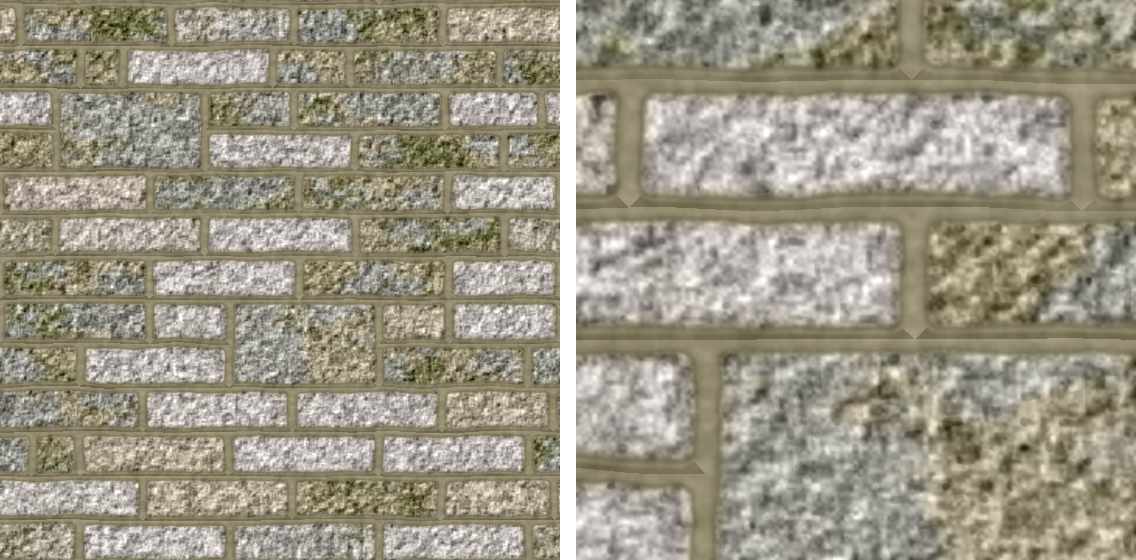
Left, the full canvas; right, a detail of the centre.
A WebGL 1 fragment shader for this texture:

```glsl
precision highp float;
uniform vec2 u_resolution;

const float COURSES = 13.0;
const float FIRST_BED = 0.0065;
const float LONG_STONE = 0.267;
const float HALF_JOINT = 0.0083;
const float CORNER = 0.007;
const float EDGE_SOFTNESS = 0.0025;
const float WEATHERED_SHARE = 0.45;
const float GRAIN_STRENGTH = 0.55;
const float RELIEF_STRENGTH = 0.42;
const vec3 PALE = vec3(0.755, 0.735, 0.725);
const vec3 BUFF = vec3(0.69, 0.63, 0.54);
const vec3 TAN = vec3(0.58, 0.54, 0.43);
const vec3 MOSS = vec3(0.43, 0.43, 0.28);
const vec3 SLATE = vec3(0.57, 0.575, 0.56);
const vec3 MORTAR_LIGHT = vec3(0.62, 0.585, 0.48);
const vec3 MORTAR_MID = vec3(0.52, 0.495, 0.385);
const vec3 MORTAR_DARK = vec3(0.38, 0.355, 0.26);

float hash(vec2 p) {
  vec3 q = fract(p.xyx * 0.1031);
  q += dot(q, q.yzx + 33.33);
  return fract((q.x + q.y) * q.z);
}

float lattice(vec2 cell, vec2 period) {
  return hash(floor(mod(cell + 0.5, period)) + period * 0.37);
}

// Value noise that wraps at the canvas edges
float noise(vec2 p, vec2 freq) {
  vec2 cell = floor(p * freq);
  vec2 f = fract(p * freq);
  f = f * f * (3.0 - 2.0 * f);
  vec2 e = vec2(1.0, 0.0);
  return mix(mix(lattice(cell, freq), lattice(cell + e.xy, freq), f.x),
             mix(lattice(cell + e.yx, freq), lattice(cell + e.xx, freq), f.x), f.y);
}

float fbm(vec2 p, vec2 freq) {
  return 0.5 * noise(p, freq) + 0.3 * noise(p, freq * 2.0) + 0.2 * noise(p, freq * 4.0);
}

bool same(float a, float b) { return abs(a - b) < 0.5; }

// Course layout: start, second stone length, fourth stone length
vec3 coursePlan(float row) {
  float shifted = mod(row + step(6.5, row), 2.0);
  float start = row < 6.5 ? 0.1 * shifted : mix(-0.012, 0.143, step(0.5, shifted));
  vec3 plan = vec3(start, LONG_STONE, 1.0 - 3.0 * LONG_STONE);
  if (same(row, 0.0)) plan = vec3(0.525, 0.245, 0.221);
  if (same(row, 1.0)) plan = vec3(0.221, 0.137, 0.253);
  if (same(row, 2.0)) plan = vec3(0.1, 0.159, 0.174);
  if (same(row, 7.0)) plan = vec3(0.0, 0.143, 0.126);
  if (same(row, 10.0)) plan.z = 0.114;
  return plan;
}

void main() {
  vec2 p = gl_FragCoord.xy / u_resolution;
  p.y = 1.0 - p.y;

  // Uneven courses and wavering joints
  float bend = sin(3.14159 * p.y);
  vec2 wall = p + vec2(0.0, 0.01 * bend * bend);
  wall += 0.005 * (vec2(noise(p, vec2(14.0)), noise(p + 0.37, vec2(16.0))) - 0.5);
  float y = (wall.y - FIRST_BED) * COURSES;
  float row = floor(mod(y, COURSES));
  vec3 plan = coursePlan(row);

  // Stone containing this point
  float x = fract(wall.x - plan.x);
  float edge = 0.0, left = 0.0, width = LONG_STONE, index = 0.0;
  for (int i = 0; i < 5; i++) {
    float w = LONG_STONE;
    if (i == 1) w = plan.y;
    if (i == 3) w = plan.z;
    if (i == 4) w = 1.0 - 2.0 * LONG_STONE - plan.y - plan.z;
    if (x >= edge && w > 0.005) { left = edge; width = w; index = float(i); }
    edge += w;
  }
  vec2 q = vec2(x - left - 0.5 * width, (fract(y) - 0.5) / COURSES);
  vec2 halfSize = 0.5 * vec2(width, 1.0 / COURSES);
  vec2 id = vec2(row, index);

  // Blocks two courses tall
  bool upper = (same(row, 2.0) && same(index, 0.0)) || (same(row, 7.0) && same(index, 2.0));
  bool lower = (same(row, 3.0) && same(index, 0.0)) || (same(row, 8.0) && same(index, 1.0));
  bool block = upper || lower;
  if (block) {
    q.y += (upper ? -0.5 : 0.5) / COURSES;
    halfSize.y *= 2.0;
    id = vec2(upper ? row : row - 1.0, 9.0);
  }

  // Rounded, chipped outline
  vec2 b = abs(q) - halfSize + HALF_JOINT + CORNER;
  float d = length(max(b, 0.0)) + min(max(b.x, b.y), 0.0) - CORNER;
  float chipped = d + 0.006 * (fbm(p, vec2(45.0)) - 0.5);
  float soft = max(EDGE_SOFTNESS, 1.0 / u_resolution.y);
  float stoneMask = 1.0 - smoothstep(-soft, soft, chipped);

  // Stone colour, moss patches and rough face
  float pick = hash(id + 5.3);
  float weather = block ? 0.85 : smoothstep(-0.06, 0.06, pick - 1.0 + WEATHERED_SHARE);
  vec2 shift = vec2(hash(id + 11.7), hash(id + 23.1));
  float patches = fbm(p + shift, vec2(11.0, 17.0));
  float bloom = fbm(p + shift.yx, vec2(9.0, 13.0));
  vec3 clean = mix(PALE, BUFF, 0.7 * smoothstep(0.8, 0.9, shift.x) + 0.15 * patches);
  vec3 aged = mix(TAN, MOSS, smoothstep(0.38, 0.66, patches) * (block ? 0.4 : 1.0));
  aged = mix(aged, SLATE, smoothstep(0.4, 0.62, bloom) * 0.85);
  vec3 stone = mix(clean, aged, weather);
  stone = mix(stone, TAN, 0.45 * smoothstep(-0.011, 0.001, chipped));
  float grain = fbm(p, vec2(90.0));
  float relief = grain - fbm(p + 0.0035, vec2(90.0));
  stone += GRAIN_STRENGTH * (grain - 0.5) + RELIEF_STRENGTH * relief;
  stone -= 0.13 * smoothstep(0.72, 0.9, noise(p, vec2(130.0)));
  stone += 0.12 * weather * smoothstep(0.7, 0.9, noise(p + 0.5, vec2(170.0)));
  stone *= 1.0 - 0.12 * smoothstep(-0.007, 0.0, chipped) * step(0.0, q.y);

  // Streaked mortar with a dark crease under each course
  float streak = noise(p, vec2(12.0, 230.0));
  vec3 mortar = mix(MORTAR_MID, MORTAR_LIGHT, smoothstep(0.001, 0.007, d) * (0.35 + 0.65 * streak));
  float crease = smoothstep(0.003, 0.0065, d) * step(0.0, q.y) * step(b.x, b.y);
  mortar = mix(mortar, MORTAR_DARK, crease * (0.35 + 0.5 * noise(p, vec2(18.0, 26.0))));
  mortar = mix(mortar, MORTAR_DARK, 0.35 * (1.0 - smoothstep(0.0, 0.003, abs(chipped - 0.001))));
  mortar += 0.14 * (grain - 0.5);

  gl_FragColor = vec4(clamp(mix(mortar, stone, stoneMask), 0.0, 1.0), 1.0);
}
```
